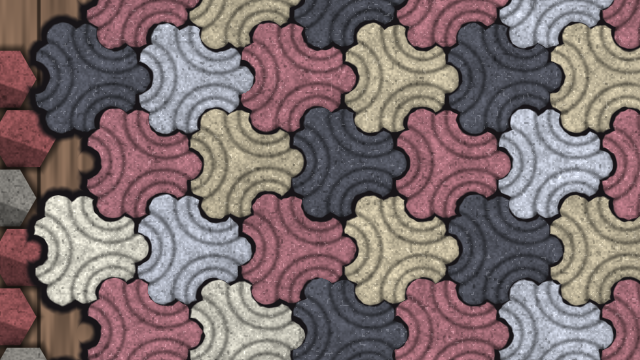
Write a WebGL 2 fragment shader that draws this pattern.

```glsl
#version 300 es
precision highp float;
// Interlocking concrete pavers on a hexagonal lattice: each tile has three round
// lobes, three matching notches and concentric grooves around every notch.
// Tiles are distance functions shaded with grain; loose blocks lie on wood at left.

#define ORIGIN vec2(0.238, 0.308)
#define TILE_SCALE vec2(0.1432, 0.1368)
#define LOBE_RADIUS 0.30
#define NOTCH_RADIUS 0.355
#define LOBE_INSET 0.06
#define JOINT 0.03
#define GROOVE_INNER 0.54
#define GROOVE_OUTER 0.80
#define GROOVE_WIDTH 0.05
#define GRAIN 0.42
#define LIGHT vec2(-0.5, 0.866)

uniform vec2 u_resolution;
out vec4 fragColor;

const float ROW = 1.7320508;
const vec3 JOINT_COLOR = vec3(0.09, 0.08, 0.09);
const vec3 PALETTE[5] = vec3[5](
    vec3(0.31, 0.32, 0.36),   // charcoal
    vec3(0.69, 0.71, 0.76),   // blue grey
    vec3(0.62, 0.41, 0.45),   // brick red
    vec3(0.73, 0.69, 0.59),   // sand
    vec3(0.79, 0.78, 0.73));  // cream
const int EVEN_ROW[6] = int[6](0, 1, 2, 3, 0, 3);
const int ODD_ROW[6] = int[6](2, 3, 0, 2, 1, 2);

float hash(vec2 p) {
    vec3 h = fract(vec3(p.xyx) * 0.1031);
    h += dot(h, h.yzx + 33.33);
    return fract((h.x + h.y) * h.z);
}

float noise(vec2 p) {
    vec2 i = floor(p), f = fract(p);
    f = f * f * (3.0 - 2.0 * f);
    return mix(mix(hash(i), hash(i + vec2(1, 0)), f.x),
               mix(hash(i + vec2(0, 1)), hash(i + vec2(1, 1)), f.x), f.y);
}

vec2 direction(int k) {
    float a = float(k) * 2.0943951;
    return vec2(cos(a), sin(a));
}

mat2 rotation(float a) {
    return mat2(cos(a), sin(a), -sin(a), cos(a));
}

// Hexagon with alternating lobes and notches on its sides
float tileDistance(vec2 q) {
    float hexagon = -1.0, lobe = 9.0, notch = 9.0;
    for (int k = 0; k < 3; k++) {
        vec2 dir = direction(k);
        hexagon = max(hexagon, abs(dot(q, dir)));
        lobe = min(lobe, length(q - dir * (1.0 - LOBE_INSET)) - LOBE_RADIUS);
        notch = min(notch, length(q + dir * (1.0 + LOBE_INSET)) - NOTCH_RADIUS);
    }
    float body = max(hexagon - 1.0 + JOINT, length(q) - 1.09);
    return max(min(body, lobe), -notch);
}

// Light change from the pressed arcs, darker inside and lit on the far wall
float grooveShade(vec2 q) {
    float shade = 0.0;
    for (int k = 0; k < 3; k++) {
        vec2 v = q + direction(k) * (1.0 + LOBE_INSET);
        float r = length(v), facing = dot(v / max(r, 0.001), LIGHT);
        for (int n = 0; n < 2; n++) {
            float t = (r - (n == 0 ? GROOVE_INNER : GROOVE_OUTER)) / GROOVE_WIDTH;
            shade -= (0.36 + 0.28 * facing * t) * exp(-t * t);
        }
    }
    return shade;
}

// Wooden boards with a stack of loose hexagonal blocks
vec3 background(vec2 p, float grain) {
    float fiber = noise(p * vec2(90.0, 7.0));
    vec3 color = vec3(0.53, 0.42, 0.34) * (0.7 + 0.4 * fiber);
    color *= 1.0 - 0.6 * smoothstep(0.008, 0.002, abs(p.x - 0.108));
    for (int k = 0; k < 6; k++) {
        vec2 v = p - vec2(k % 2 == 0 ? 0.01 : 0.065, 0.78 - 0.165 * float(k));
        float d = max(abs(v.y), abs(v.x) * 0.866 + abs(v.y) * 0.5) - 0.079;
        vec3 block = k % 3 == 2 ? vec3(0.49, 0.48, 0.46) : vec3(0.55, 0.31, 0.32);
        block *= mix(0.66, 1.0, smoothstep(-0.004, 0.004, v.y + 0.35 * v.x + 0.015));
        color *= mix(0.4, 1.0, smoothstep(0.0, 0.025, d));
        color = mix(color, block * grain, smoothstep(0.002, -0.002, d));
    }
    return color;
}

void main() {
    vec2 p = gl_FragCoord.xy / u_resolution.y;
    vec2 q = (p - ORIGIN) / TILE_SCALE;
    float pixel = 1.0 / (u_resolution.y * TILE_SCALE.y);

    // Nearest tile among the surrounding lattice slots
    float d = 9.0;
    vec2 local = vec2(0.0);
    ivec2 id = ivec2(0);
    int row = int(round(q.y / ROW));
    for (int j = row - 1; j <= row + 1; j++) {
        float offset = float(j & 1);
        int column = int(round((q.x - offset) * 0.5));
        for (int i = max(column - 1, 0); i <= column + 1; i++) {
            vec2 cell = vec2(i, j) + 17.0;
            vec2 jitter = vec2(hash(cell), hash(cell + 40.0)) - 0.5;
            vec2 v = q - vec2(2.0 * float(i) + offset, ROW * float(j)) - 0.04 * jitter;
            v = rotation(0.06 * (hash(cell + 80.0) - 0.5)) * v;
            float t = tileDistance(v);
            if (t < d) { d = t; local = v; id = ivec2(i, j); }
        }
    }
    d += 0.035 * (noise(p * 75.0) - 0.5);

    // Concrete grain, stains and pits
    float grain = 1.0 + GRAIN * (0.6 * noise(p * 190.0) + 0.4 * noise(p * 85.0) - 0.5);
    grain += 0.16 * (noise(p * 18.0) - 0.5);
    grain -= 0.22 * smoothstep(0.78, 0.95, noise(p * 120.0 + 9.0));

    // Tile colour, bevel and grooves
    int slot = clamp(id.x, 0, 5);
    int tone = (id.y & 1) == 0 ? EVEN_ROW[slot] : ODD_ROW[slot];
    if (id.x + id.y == 0) tone = 4;
    float rim = smoothstep(-0.10, 0.0, d);
    float facing = dot(local / max(length(local), 0.001), LIGHT);
    float shade = 1.0 + grooveShade(local) + rim * (0.13 * facing - 0.12);
    shade *= 0.95 + 0.12 * hash(vec2(id) + 5.0);
    vec3 tile = PALETTE[tone] * grain * shade;
    tile += 0.13 * smoothstep(0.80, 0.97, noise(p * 165.0 + 31.0));

    vec3 color = mix(JOINT_COLOR, background(p, grain), smoothstep(0.09, 0.22, d));
    color = mix(color, tile, smoothstep(pixel, -pixel, d));
    fragColor = vec4(clamp(color, 0.0, 1.0), 1.0);
}
```
